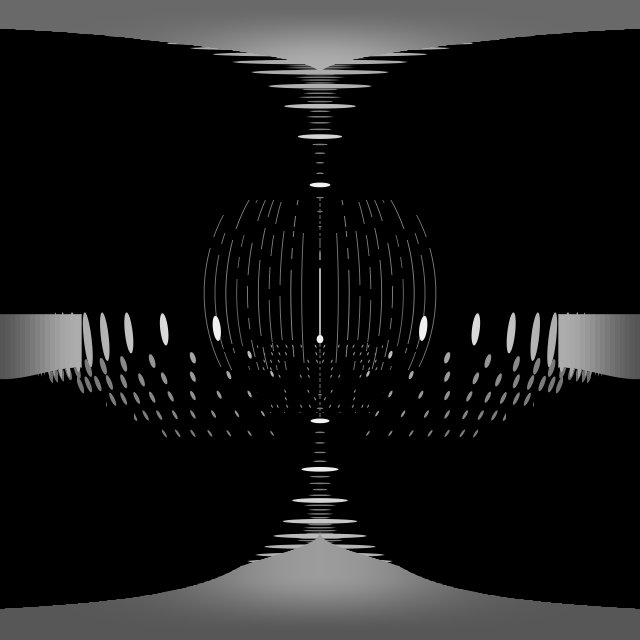
Reproduce this background procedurally as a Shadertoy shader.

```glsl
// Mirrored grey light lattice on black: spindles of flat discs above and below,
// a side band of upright lenses, fanned rows of slivers and a cage of thin arcs.
// Even steps are squeezed towards the canvas border by a tangent mapping.

const float SQUEEZE = 3.14159265 / 768.0; // canvas is 768 units high
float pixelSize;

float hash(vec2 p) {
    vec3 q = fract(vec3(p.xyx) * 0.1031);
    q += dot(q, q.yzx + 33.33);
    return fract((q.x + q.y) * q.z);
}

float cover(float d) {
    return clamp(0.5 - d / pixelSize, 0.0, 1.0);
}

float ellipse(vec2 p, vec2 radius) {
    float k = length(p / radius);
    return cover(k * (k - 1.0) / max(length(p / (radius * radius)), 0.0001));
}

float spindleWidth(float h, float gain) {
    return max(gain / max(367.5 - h, 8.0) - 23.5, 1.2);
}

// Discs along the vertical axis; row.xyz = start, step and shrink of the steps
float spindle(float x, float h, vec3 row, float gain, float solidStart, float base) {
    if (h < 85.0) return 0.0;
    float t = min(tan(min(h, 383.0) * SQUEEZE), 6.0);
    float k = (t - row.x) / (row.y - row.z * t);
    float light = 0.0;

    // Thin discs between the main ones
    float fine = floor(k * 5.0 + 0.5) / 5.0;
    float hf = atan((row.x + row.y * fine) / (1.0 + row.z * fine)) / SQUEEZE;
    float fineWidth = spindleWidth(hf, gain) * (0.25 + 0.25 * hash(vec2(fine * 5.0 + 20.0, gain)));
    light = 0.48 * ellipse(vec2(x, h - hf), vec2(fineWidth, 0.9));

    float main = max(floor(k + 0.5), 0.0);
    float hm = atan((row.x + row.y * main) / (1.0 + row.z * main)) / SQUEEZE;
    float tone = mix(0.95, 0.67, smoothstep(150.0, 305.0, h));
    light = max(light, tone * ellipse(vec2(x, h - hm), vec2(spindleWidth(hm, gain), 2.8)));

    // Merged outer sheet, brightest on the axis
    float fill = smoothstep(solidStart, solidStart + 43.0, h);
    float sheet = base + 0.27 * exp(-x * x / 26000.0) * (1.0 - smoothstep(305.0, 378.0, h));
    float edge = x - spindleWidth(h, gain) * fill;
    float inside = h > 351.0 ? 1.0 : cover(edge * 0.5) * step(solidStart, h);
    return mix(light, sheet, inside);
}

// Upright lenses that merge into a solid band at the sides
float sideBand(vec2 p) {
    float k = max(floor((tan(min(p.x, 383.0) * SQUEEZE) - 0.15) / 0.405 + 0.5), 1.0);
    float xk = atan(0.15 + 0.405 * k) / SQUEEZE;
    float reach = max(xk - 123.0, 0.0) / 170.0;
    float low = max(-25.0 - 38.0 * reach * reach, -71.0);
    float high = mix(5.0, 9.0, min(reach * 2.0, 1.0));
    vec2 q = p - vec2(xk, 0.5 * (low + high));
    q.x -= 0.11 * q.y;
    float lens = ellipse(q, vec2(4.7, 0.5 * (high - low)));

    float solidLow = -57.0 - 14.0 * smoothstep(288.0, 380.0, p.x);
    float solid = cover(max(286.0 - p.x, max(p.y - 7.0, solidLow - p.y)));
    float band = floor(p.x / 6.0) * 6.0;
    float tone = mix(0.95, 0.68, smoothstep(120.0, 290.0, p.x));
    tone -= 0.36 * smoothstep(285.0, 390.0, band);
    return tone * max(lens, solid);
}

// Fanned rows of leaning slivers below the band
float slivers(vec2 p) {
    float light = 0.0;
    for (int i = 0; i < 5; i++) {
        float j = float(i);
        float gap = 0.36 / (1.0 + 0.5 * j);
        float k = floor(tan(min(p.x, 383.0) * SQUEEZE) / gap + 0.5);
        float xk = atan(k * gap) / SQUEEZE;
        float limit = 325.0 - 34.0 * j;
        float out1 = xk / 324.0;
        float y = -40.0 - 24.0 * j - (24.0 - 6.0 * j) * out1 * out1;
        float tall = mix(2.0, 12.0 - 1.3 * j, out1);
        vec2 q = p - vec2(xk, y);
        q.x -= (0.28 + 0.08 * j) * q.y;
        float shape = ellipse(q, vec2(mix(1.0, 3.3 - 0.4 * j, min(out1 * 2.0, 1.0)), tall));
        float tone = mix(0.85 - 0.08 * j, 0.42, out1);
        light = max(light, tone * shape * step(p.x, limit) * step(45.0, xk));
    }
    return light;
}

// Broken oval arcs and the specks beneath them
float cage(vec2 p) {
    float v = (p.y - 32.0) / 170.0;
    float narrowing = sqrt(max(1.0 - v * v, 0.01));
    float j = clamp(floor((p.x / narrowing - 22.0) / 13.0 + 0.5), 0.0, 9.0);
    float d = abs(p.x - (22.0 + 13.0 * j) * narrowing);
    float dash = hash(vec2(j, floor(p.y / 13.0 + j * 0.37) + 40.0));
    float keep = step(mix(0.12, 0.62, smoothstep(30.0, 90.0, abs(p.y - 30.0))), dash);
    float span = step(p.y, 144.0) * step(-60.0, p.y);
    float light = (0.32 + 0.28 * hash(vec2(j, 7.0))) * cover(d - 0.55) * keep * span;

    vec2 cell = floor(p / 9.0);
    vec2 q = p - (cell + 0.5) * 9.0;
    q.x -= 3.0 * (hash(cell + 60.0) - 0.5) + 0.4 * q.y;
    float area = step(p.x, 75.0) * step(-112.0, p.y) * step(p.y, -25.0);
    float speck = ellipse(q, vec2(0.8, 1.8)) * step(0.45, hash(cell + 90.0));
    return max(light, 0.55 * speck * area);
}

void mainImage(out vec4 fragColor, in vec2 fragCoord) {
    pixelSize = 768.0 / iResolution.y;
    vec2 p = (fragCoord / iResolution.xy - 0.5) * 768.0;
    p.x = abs(p.x);

    float light = max(sideBand(p), max(slivers(p), cage(p)));
    light = max(light, spindle(p.x, p.y, vec3(0.781, 0.48, 0.0), 7350.0, 295.0, 0.41));
    light = max(light, spindle(p.x, -p.y, vec3(0.54, 0.41, 0.0554), 8550.0, 255.0, 0.34));

    // Axis needle, its bright tip and a dashed thread
    float needle = cover(max(p.x - 1.2, abs(p.y - 21.0) - 41.0));
    needle = max(needle, cover(max(p.x - 0.8, abs(p.y - 77.0) - 5.0)));
    float thread = cover(p.x - 0.7) * step(abs(p.y - 15.0), 135.0) * step(0.4, fract(p.y / 7.0));
    light = max(light, max(0.68 * needle, 0.4 * thread * step(35.0, abs(p.y - 35.0))));
    light = max(light, 0.95 * ellipse(p - vec2(0.0, -23.0), vec2(4.0, 5.0)));

    fragColor = vec4(vec3(light), 1.0);
}
```
